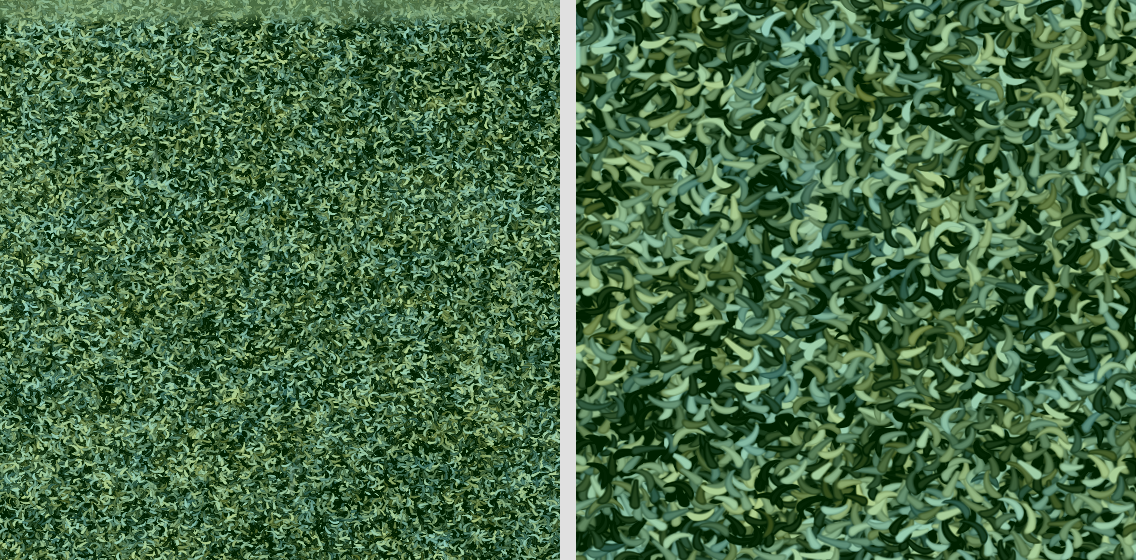
Left, the full canvas; right, a detail of the centre.
A WebGL 2 fragment shader for this texture:

```glsl
#version 300 es
precision highp float;
// Mown lawn: layers of short curved blades scattered on jittered grids,
// shaded from deep gaps to pale tips, with broad patches of tone and hue,
// a few faint upright streaks and a hazy pale strip along the top.

uniform vec2 u_resolution;
out vec4 fragColor;

const int LAYERS = 5;
const int STREAKS = 9;
const vec2 BLADE_GRID = vec2(84.0, 98.0);
const vec3 GAP_COLOR = vec3(0.0, 0.125, 0.0);
const vec3 TIP_COLOR = vec3(0.59, 0.76, 0.59);
const vec3 STREAK_COLOR = vec3(0.56, 0.71, 0.63);
const vec3 HAZE_COLOR = vec3(0.52, 0.67, 0.47);

vec4 hash4(vec2 cell, float seed) {
  vec4 p = fract(vec4(cell.xyx, seed + cell.y) * vec4(0.1031, 0.1030, 0.0973, 0.1099));
  p += dot(p, p.wzxy + 33.33);
  return fract((p.xxyz + p.yzzw) * p.zywx);
}

float valueNoise(vec2 p, float seed) {
  vec2 i = floor(p);
  vec2 f = fract(p);
  f = f * f * (3.0 - 2.0 * f);
  float low = mix(hash4(i, seed).x, hash4(i + vec2(1, 0), seed).x, f.x);
  float high = mix(hash4(i + vec2(0, 1), seed).x, hash4(i + vec2(1, 1), seed).x, f.x);
  return mix(low, high, f.y);
}

float fractalNoise(vec2 p, float seed) {
  return 0.6 * valueNoise(p, seed) + 0.3 * valueNoise(p * 2.1, seed + 5.0)
       + 0.1 * valueNoise(p * 4.3, seed + 9.0);
}

// Distance to a bent, tapering blade centred at the origin
float bladeDistance(vec2 p, float angle, float halfLength, float bend) {
  float c = cos(angle), s = sin(angle);
  vec2 q = vec2(c * p.x + s * p.y, c * p.y - s * p.x);
  q.y += bend * (q.x * q.x - 0.15);
  float along = clamp(q.x, -halfLength, halfLength);
  return length(q - vec2(along, 0.0)) + 0.07 * (along / halfLength + 1.0);
}

// Paints one layer over a surface holding tone (x) and hue (y)
vec2 paintBlades(vec2 surface, vec2 p, float seed, float lift) {
  vec2 cell = floor(p);
  for (int y = -1; y <= 1; y++) {
    for (int x = -1; x <= 1; x++) {
      vec2 id = cell + vec2(x, y);
      vec4 place = hash4(id, seed);
      vec4 look = hash4(id, seed + 41.7);
      float d = bladeDistance(p - id - place.xy, place.z * 3.14159,
                              mix(0.38, 0.72, place.w), (look.x - 0.5) * 1.8);
      float cover = 1.0 - smoothstep(0.19, 0.34, d);
      float shade = 0.26 * smoothstep(0.08, 0.30, d);
      vec2 blade = vec2(mix(-0.04, 1.17, look.y) + lift - shade, look.z - 0.5);
      surface = mix(surface, blade, cover);
    }
  }
  return surface;
}

vec2 grass(vec2 uv) {
  vec2 surface = vec2(0.08, 0.0);
  for (int i = 0; i < LAYERS; i++) {
    float k = float(i);
    vec2 shift = vec2(0.37, 0.61) * k;
    float lift = mix(-0.10, 0.05, k / float(LAYERS - 1));
    surface = paintBlades(surface, uv * BLADE_GRID + shift, 17.0 + 13.3 * k, lift);
  }
  return surface;
}

// Broken upright pale marks
float streaks(vec2 uv) {
  float total = 0.0;
  for (int i = 0; i < STREAKS; i++) {
    vec4 r = hash4(vec2(float(i), 3.0), 71.0);
    vec2 centre = vec2(mix(0.05, 0.97, r.x), mix(0.1, 0.85, r.y));
    float halfHeight = mix(0.03, 0.075, r.z);
    float wobble = 0.004 * (valueNoise(uv * vec2(1.0, 110.0), r.w * 50.0) - 0.5);
    float across = 1.0 - smoothstep(0.002, 0.007, abs(uv.x - centre.x + wobble));
    float along = 1.0 - smoothstep(0.6, 1.0, abs(uv.y - centre.y) / halfHeight);
    float broken = mix(0.4, 1.0, valueNoise(uv * vec2(60.0, 130.0), 83.0));
    total = max(total, across * along * broken * mix(0.25, 0.6, r.w));
  }
  return total;
}

void main() {
  vec2 uv = gl_FragCoord.xy / u_resolution.y;
  vec2 surface = grass(uv);

  // Broad patches, slightly flattened, with a darker right side
  float patches = 0.22 * (fractalNoise(uv * vec2(4.0, 6.0), 101.0) - 0.5)
                + 0.20 * (fractalNoise(uv * vec2(15.0, 26.0), 113.0) - 0.5);
  float tone = surface.x + patches - 0.07 * (smoothstep(0.3, 0.9, uv.x) - 0.5);
  tone = clamp(tone, 0.0, 1.08);

  // Hue runs from olive to blue-green
  float hue = surface.y + 0.9 * (fractalNoise(uv * vec2(20.0, 28.0), 127.0) - 0.5);
  vec3 color = mix(GAP_COLOR, TIP_COLOR, tone);
  color += hue * vec3(-0.09, -0.01, 0.13) * smoothstep(0.0, 0.4, tone);

  color = mix(color, STREAK_COLOR, streaks(uv));
  float hazeEdge = uv.y + 0.012 * (valueNoise(uv * 40.0, 139.0) - 0.5);
  float haze = smoothstep(0.95, 0.975, hazeEdge);
  vec3 hazeTint = HAZE_COLOR * mix(0.75, 1.15, fractalNoise(uv * vec2(22.0, 45.0), 149.0));
  color = mix(color, hazeTint, 0.55 * haze);

  fragColor = vec4(clamp(color, 0.0, 1.0), 1.0);
}
```
